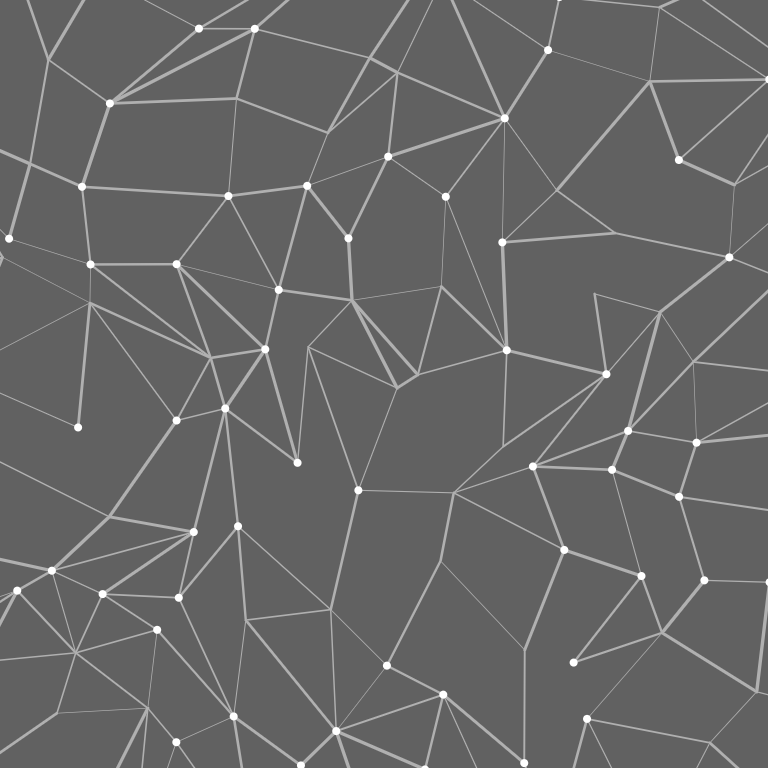
Write a WebGL 2 fragment shader that draws this pattern.

```glsl
#version 300 es
precision highp float;

#define CELLS 9.3        // mesh cells across the canvas
#define TILT 0.42        // mesh rotation in radians
#define JITTER 0.37      // random node offset, in cells
#define DRIFT 0.38       // slow density change, in cells
#define SIDE_SHARE 0.82  // kept cell sides
#define CROSS_SHARE 0.56 // kept cell diagonals
#define DOT_SHARE 0.64   // nodes that carry a dot
#define DOT_RADIUS 0.0052
#define THIN 0.0008
#define THICK 0.0045

uniform vec2 u_resolution;
out vec4 fragColor;

const vec3 GROUND = vec3(0.38);
const vec3 LINE = vec3(0.69);
const vec3 DOT = vec3(1.0);

float hash(vec2 cell, float seed) {
    vec3 q = fract(vec3(cell, seed) * vec3(0.1031, 0.1137, 0.0973));
    q += dot(q, q.yzx + 33.33);
    return fract((q.x + q.y) * q.z);
}

// Node of a cell: centre, random offset and layered sine drift
vec2 node(vec2 cell) {
    vec2 jitter = 2.0 * vec2(hash(cell, 1.0), hash(cell, 2.0)) - 1.0;
    vec2 drift = sin(0.8 * cell.yx + vec2(1.0, 4.0))
               + 0.5 * sin(1.3 * cell + vec2(2.0, 0.5));
    return cell + 0.5 + JITTER * jitter + DRIFT * drift;
}

float segmentDistance(vec2 p, vec2 a, vec2 b) {
    vec2 ap = p - a, ab = b - a;
    float t = clamp(dot(ap, ab) / max(dot(ab, ab), 1e-5), 0.0, 1.0);
    return length(ap - ab * t);
}

float triangleArea(vec2 a, vec2 b, vec2 c) {
    vec2 u = b - a, v = c - a;
    return u.x * v.y - u.y * v.x;
}

// Coverage of one edge; its hash decides presence and width
float edge(vec2 p, vec2 a, vec2 b, vec2 cell, float seed, float share, float pixel) {
    float width = CELLS * mix(THIN, THICK, hash(cell, seed + 0.5));
    float cover = (0.5 * (width + pixel) - segmentDistance(p, a, b)) / pixel;
    return step(hash(cell, seed), share) * clamp(cover, 0.0, min(1.0, width / pixel));
}

void main() {
    float size = min(u_resolution.x, u_resolution.y);
    float pixel = CELLS / size;
    float co = cos(TILT), si = sin(TILT);
    vec2 p = mat2(co, si, -si, co) * (gl_FragCoord.xy / size) * CELLS + 20.0;
    vec2 home = floor(p);

    float lines = 0.0, dots = 0.0;
    for (int y = -2; y <= 1; y++) {
        for (int x = -2; x <= 1; x++) {
            vec2 cell = home + vec2(x, y);
            vec2 a = node(cell);
            vec2 b = node(cell + vec2(1, 0));
            vec2 c = node(cell + vec2(1, 1));
            vec2 d = node(cell + vec2(0, 1));

            // Two sides, then the diagonal that splits the cell most evenly
            lines = max(lines, edge(p, a, b, cell, 3.0, SIDE_SHARE, pixel));
            lines = max(lines, edge(p, a, d, cell, 5.0, SIDE_SHARE, pixel));
            float splitAC = min(triangleArea(a, b, c), triangleArea(a, c, d));
            float splitBD = min(triangleArea(b, c, d), triangleArea(b, d, a));
            bool useAC = splitAC > splitBD;
            lines = max(lines, edge(p, useAC ? a : b, useAC ? c : d,
                                    cell, 7.0, CROSS_SHARE, pixel));

            // Dot on some of the nodes
            float cover = (CELLS * DOT_RADIUS - length(p - a)) / pixel + 0.5;
            dots = max(dots, step(hash(cell, 9.0), DOT_SHARE) * clamp(cover, 0.0, 1.0));
        }
    }

    vec3 color = mix(GROUND, LINE, lines);
    fragColor = vec4(mix(color, DOT, dots), 1.0);
}
```
